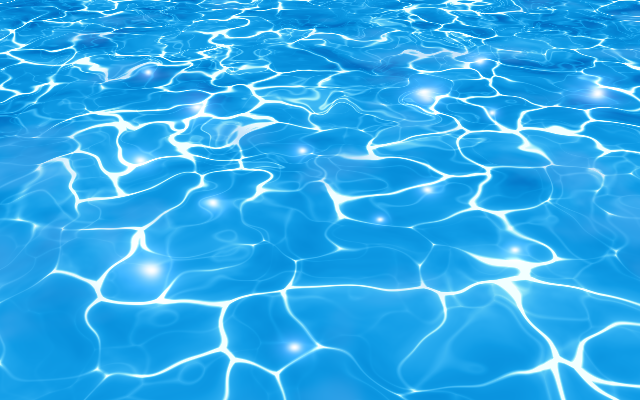
This texture is drawn by a Shadertoy shader. Its source:

```glsl
vec2 hash2(vec2 p) {
    return fract(sin(vec2(dot(p, vec2(127.1, 311.7)), dot(p, vec2(269.5, 183.3)))) * 43758.5);
}

float noise(vec2 p) {
    vec2 i = floor(p), f = fract(p);
    f = f * f * (3.0 - 2.0 * f);
    return mix(mix(hash2(i).x, hash2(i + vec2(1, 0)).x, f.x),
               mix(hash2(i + vec2(0, 1)).x, hash2(i + vec2(1, 1)).x, f.x), f.y);
}

float fbm(vec2 p) {
    float sum = 0.0, amp = 0.53;
    for (int i = 0; i < 4; i++) {
        sum += amp * noise(p);
        p = mat2(1.6, 1.2, -1.2, 1.6) * p + 7.3;
        amp *= 0.5;
    }
    return sum;
}

// Distances to the three nearest cell centres
vec3 cellDistances(vec2 p) {
    vec2 cell = floor(p);
    vec3 near = vec3(9.0);
    for (int y = -1; y <= 1; y++)
    for (int x = -1; x <= 1; x++) {
        vec2 id = cell + vec2(x, y);
        float d = length(id + 0.1 + 0.8 * hash2(id) - p);
        if (d < near.x) near = vec3(d, near.xy);
        else if (d < near.y) near = vec3(near.x, d, near.y);
        else near.z = min(near.z, d);
    }
    return near;
}

// Bright web: x is the sharp line, y the soft glow, z the knots
vec3 caustics(vec2 p, float width) {
    vec3 d = cellDistances(p);
    float edge = d.y - d.x;
    float knot = exp(-10.0 * (d.z - d.x));
    float strength = 0.15 + 0.85 * smoothstep(0.25, 0.7, noise(p * 0.9 + 31.0)) + 0.6 * knot;
    float line = 1.0 - smoothstep(0.0, width * (0.7 + 0.7 * strength), edge);
    return vec3(line * strength, exp(-6.5 * edge) * strength, knot);
}

vec3 waterColor(float light) {
    vec3 ramp[7] = vec3[7](
        vec3(0.01, 0.42, 0.75), vec3(0.02, 0.55, 0.85), vec3(0.06, 0.61, 0.90),
        vec3(0.19, 0.69, 0.95), vec3(0.34, 0.78, 0.97), vec3(0.63, 0.93, 0.98),
        vec3(0.95, 1.0, 1.0));
    float x = clamp(light * 5.0, 0.0, 6.0);
    int i = min(int(x), 5);
    return mix(ramp[i], ramp[i + 1], x - float(i));
}

void mainImage(out vec4 fragColor, in vec2 fragCoord) {
    vec2 uv = fragCoord / iResolution.y;
    float aspect = iResolution.x / iResolution.y;
    float far = smoothstep(0.35, 1.0, uv.y);

    // Tilted water plane
    float depth = 1.0 / (1.5 - uv.y);
    vec2 p = vec2((uv.x - 0.5 * aspect) * 5.2, 10.0) * depth + vec2(20.0, 3.0);

    // Waves bend the view of the pool floor
    vec2 swell = vec2(noise(p * 1.1), noise(p * 1.1 + 17.0)) - 0.5;
    vec2 chop = vec2(noise(p * 2.7 + 5.0), noise(p * 2.7 + 41.0)) - 0.5;
    vec2 q = p + swell * 0.9 + chop * mix(0.22, 0.5, far);

    // Mottled blue floor, darker in the distance
    float light = 0.36 + (fbm(p * vec2(0.9, 1.1) + swell) - 0.5) * mix(0.6, 1.0, far);
    light += 0.12 * (fbm(q * 3.5) - 0.5) - 0.12 * far;

    // Main web and a fainter, smaller one
    vec3 web = caustics(q, mix(0.065, 0.13, far));
    vec3 faint = caustics(q * 1.5 + chop * 0.5 + 50.0, 0.12);
    light += 0.62 * web.x + 0.38 * web.y + 0.25 * web.z * web.y;
    light += (0.10 + 0.12 * far) * faint.x + 0.08 * faint.y;

    // Looping ribbons of reflected light with bright rims
    float level = noise(q * vec2(0.75, 1.1) + 80.0) + 0.25 * (noise(q * 2.0) - 0.5);
    float zone = smoothstep(0.25, 0.6, uv.y) * smoothstep(0.4, 0.65, noise(p * 0.5 + 9.0));
    float rim = 1.0 - smoothstep(0.0, 0.03, min(abs(level - 0.62), abs(level - 0.74)));
    float band = smoothstep(0.61, 0.63, level) * (1.0 - smoothstep(0.73, 0.75, level));
    light += zone * (0.4 * rim + 0.14 * band);

    vec3 color = waterColor(light);

    // Pale lilac haze of the sky
    float haze = smoothstep(0.55, 0.8, fbm(p * 0.8 + 60.0));
    color = mix(color, vec3(0.45, 0.70, 0.95), 0.35 * haze);

    // Sun glints
    for (int i = 0; i < 14; i++) {
        vec2 h = hash2(vec2(i, 3.0));
        vec2 spot = vec2((0.15 + 0.8 * h.x) * aspect, 0.12 + 0.75 * h.y);
        float size = 0.006 + 0.014 * pow(hash2(vec2(i, 8.0)).x, 3.0);
        vec2 r = (uv - spot) / size * vec2(0.8, 1.1) + chop;
        float d2 = dot(r, r);
        color += vec3(0.30, 0.16, 0.18) * exp(-0.12 * d2);
        color = mix(color, vec3(1.0), exp(-0.8 * d2));
    }

    fragColor = vec4(clamp(color, 0.0, 1.0), 1.0);
}
```
